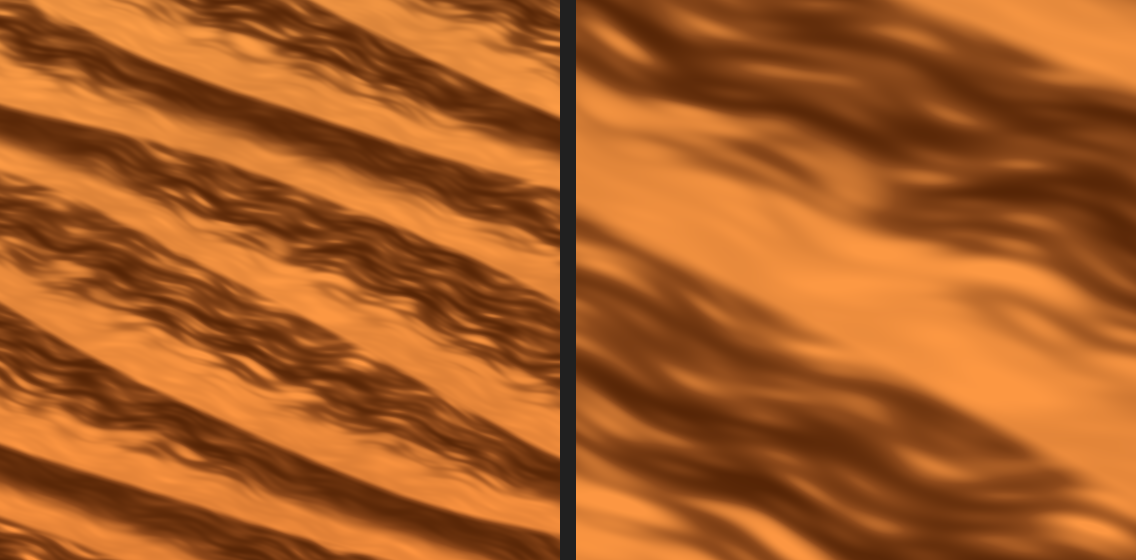
Left: the whole. Right: its middle third, enlarged.
A Shadertoy shader for this texture:

```glsl
// Wind-blown sand dunes in low light: wavy bright ridges fall to the right.
// Each ridge ends in a crisp crest, then a rippled shadow that fades softly
// into the next ridge. Crests are layered sines, ripples stretched cells.

#define RIDGE_SPACING 0.2
#define RIDGE_SLOPE 0.42
#define RIDGE_SWAY 0.045
#define CREST_BLUR 0.018
#define RIPPLE_ANGLE 0.32
#define RIPPLE_SCALE vec2(11.0, 48.0)
#define RIPPLE_CONTRAST 0.6
#define SHADOW_COLOR vec3(0.33, 0.14, 0.02)
#define BROWN_COLOR vec3(0.56, 0.295, 0.11)
#define SUNLIT_COLOR vec3(0.95, 0.57, 0.25)

vec2 hash2(vec2 p) {
    vec2 s = vec2(dot(p, vec2(127.1, 311.7)), dot(p, vec2(269.5, 183.3)));
    return fract(sin(s) * 43758.5);
}

// Soft cellular noise, centred near zero
float cells(vec2 p) {
    vec2 cell = floor(p), local = fract(p);
    float sum = 0.0;
    for (int y = -1; y <= 1; y++) {
        for (int x = -1; x <= 1; x++) {
            vec2 offset = vec2(x, y);
            vec2 d = offset + hash2(cell + offset) - local;
            sum += exp(-6.0 * dot(d, d));
        }
    }
    return sum - 0.52;
}

// Depth below the top edge of the crest with the given index
float crestDepth(float index, float x) {
    float sway = -RIDGE_SWAY * cos(1.9 * (index - 2.3 + 1.9 * x));
    float wobble = 0.006 * sin(9.0 * x + 2.3 * index);
    return RIDGE_SPACING * index + RIDGE_SLOPE * x + sway + wobble - 0.06;
}

// Fine wind streaks, longer than they are thick
float ripples(vec2 p) {
    float c = cos(RIPPLE_ANGLE), s = sin(RIPPLE_ANGLE);
    vec2 q = vec2(c * p.x + s * p.y, c * p.y - s * p.x);
    q.y += 0.005 * sin(38.0 * q.x + 21.0 * q.y) + 0.008 * sin(13.0 * q.x - 9.0 * q.y);
    float coarse = cells(q * RIPPLE_SCALE);
    float fine = cells(q * RIPPLE_SCALE * 1.8 + 17.0);
    return 0.65 * coarse + 0.35 * fine;
}

vec3 sandColor(float tone) {
    vec3 low = mix(SHADOW_COLOR, BROWN_COLOR, clamp(tone * 2.0, 0.0, 1.0));
    return mix(low, SUNLIT_COLOR, clamp(tone * 2.0 - 1.0, 0.0, 1.1));
}

void mainImage(out vec4 fragColor, in vec2 fragCoord) {
    vec2 p = fragCoord / iResolution.y;
    p.y = 1.0 - p.y;

    // Find the crests just above and below this point
    float above = -1.0, below = 1.0;
    for (int i = -6; i <= 7; i++) {
        float crest = crestDepth(float(i), p.x);
        if (crest <= p.y) {
            above = crest;
            below = crestDepth(float(i + 1), p.x);
        }
    }
    float gap = below - above;
    float t = (p.y - above) / gap;
    float wide = smoothstep(0.12, 0.2, gap);
    float ripple = ripples(p);

    // Shadowed side: brown under the crest, darker lower down
    float patches = 0.5 + 0.5 * sin(7.0 * p.x - 5.0 * p.y + 2.0 * sin(4.0 * p.y));
    float rippled = mix(0.3, 0.56, patches);
    rippled = mix(rippled, 0.28, smoothstep(0.05, 0.42, t));
    float shade = mix(0.1, rippled, wide);
    shade += RIPPLE_CONTRAST * mix(0.2, 1.0, wide) * ripple;

    // Sunlit side: ragged soft rise, then the crisp crest
    float rise = smoothstep(0.36, 0.8, t + 0.16 * ripple * wide);
    float crestEdge = 1.0 - smoothstep(0.0, CREST_BLUR, p.y - above);
    float sunlit = 0.96 + 0.09 * ripple + 0.03 * sin(6.0 * p.x + 9.0 * p.y);
    float tone = mix(max(shade, 0.02), sunlit, max(rise, crestEdge));

    // Light is yellower at the top, redder at the bottom
    vec3 color = sandColor(tone);
    color += vec3(0.0, 0.04, 0.03) * (0.45 - p.y) * tone;
    fragColor = vec4(clamp(color, 0.0, 1.0), 1.0);
}
```
